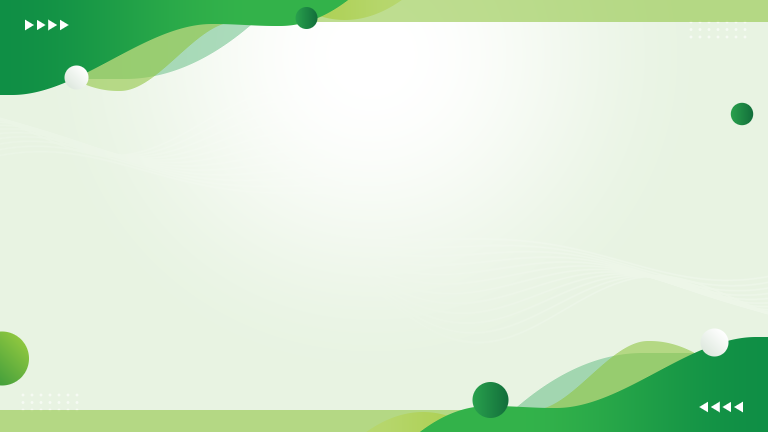
This background is drawn by a WebGL 1 fragment shader. Its source:

```glsl
precision highp float;
// Pale green backdrop with a soft white glow, flowing green corner waves and small ornaments.
// Two opposite corners share one motif: the lower half is the upper half turned by 180 degrees.
// Waves are height curves, translucent leaves hang below them, contours are layered sines.

uniform vec2 u_resolution;

// Layout units: the canvas is 768 units wide, y runs downward.
const float LAYOUT_WIDTH = 768.0;
const vec2 GLOW_CENTER = vec2(372.0, 55.0);
const vec2 GLOW_RADIUS = vec2(345.0, 335.0);
const float CONTOUR_COUNT = 12.0;
const float CONTOUR_ALPHA = 0.22;
const vec2 DOT_PITCH = vec2(9.0, 7.5);
const vec2 DOT_ORIGIN = vec2(691.0, 22.0);
const vec2 ARROW_ORIGIN = vec2(25.0, 25.0);
const float ARROW_PITCH = 11.6;
const float ARROW_LENGTH = 9.0;

const vec3 WHITE = vec3(1.0);
const vec3 MINT = vec3(0.908, 0.953, 0.886);
const vec3 DEEP_GREEN = vec3(0.06, 0.56, 0.27);
const vec3 BRIGHT_GREEN = vec3(0.20, 0.70, 0.29);
const vec3 BALL_DARK = vec3(0.07, 0.43, 0.23);
const vec3 BALL_LIGHT = vec3(0.16, 0.63, 0.30);
const vec3 LIME = vec3(0.56, 0.78, 0.25);
const vec3 LIME_SHADE = vec3(0.22, 0.60, 0.23);
const vec3 PEARL_SHADE = vec3(0.87, 0.91, 0.87);
const vec3 LEAF_LIME = vec3(0.56, 0.77, 0.25);
const vec3 LEAF_TEAL = vec3(0.34, 0.72, 0.48);
const vec3 YELLOW = vec3(0.86, 0.89, 0.48);
const vec3 PALE_YELLOW = vec3(0.93, 0.94, 0.68);

float pixel; // size of one pixel in layout units

// Antialiased coverage, positive distance is inside.
float cover(float d) {
  return clamp(d / pixel + 0.5, 0.0, 1.0);
}

// Lower edges of the wave and of the shapes tucked behind it.
float waveEdge(float x) {
  float tail = max(x - 280.0, 0.0);
  return 95.0 - 71.0 * smoothstep(12.0, 212.0, x)
       + 2.0 * smoothstep(215.0, 275.0, x) - 0.0056 * tail * tail;
}

float limeLeafEdge(float x) {
  float rise = max(118.0 - x, 0.0);
  return 91.0 - 69.0 * smoothstep(120.0, 235.0, x) - 0.006 * rise * rise;
}

float tealLeafEdge(float x) {
  float fall = max(x - 125.0, 0.0);
  return 79.0 - 0.0034 * fall * fall;
}

float yellowEdge(float x) {
  return 20.0 - 0.0062 * (x - 345.0) * (x - 345.0);
}

// Bundle of fine wavy lines, fading toward the left.
float contours(vec2 p) {
  float sum = 0.0;
  for (float i = 0.0; i < CONTOUR_COUNT; i++) {
    float k = i / CONTOUR_COUNT;
    float y = 295.0 - 50.0 * k + (38.0 - 30.0 * k) * sin(0.017 * p.x + 1.6 * k)
            + 22.0 * sin(0.009 * p.x + 2.5 - k);
    sum += 1.0 - smoothstep(0.0, 0.7 + pixel, abs(p.y - y));
  }
  return min(sum, 1.0) * smoothstep(330.0, 640.0, p.x);
}

// Row of four triangles pointing right.
float arrows(vec2 p) {
  p -= ARROW_ORIGIN;
  float cell = clamp(floor(p.x / ARROW_PITCH), 0.0, 3.0);
  float x = p.x - cell * ARROW_PITCH;
  float slant = (0.6 * (ARROW_LENGTH - x) - abs(p.y)) * 0.86;
  return cover(min(x, slant));
}

// Grid of seven by three dots.
float dotGrid(vec2 p) {
  p -= DOT_ORIGIN;
  vec2 cell = clamp(floor(p / DOT_PITCH + 0.5), vec2(0.0), vec2(6.0, 2.0));
  return cover(1.4 - length(p - cell * DOT_PITCH));
}

// Disc shaded from one colour to another along a direction.
void ball(inout vec3 color, vec2 p, vec2 center, float radius, vec2 dir, vec3 from, vec3 to) {
  vec2 d = p - center;
  vec3 shade = mix(from, to, clamp(0.5 + 0.5 * dot(d, dir) / radius, 0.0, 1.0));
  color = mix(color, shade, cover(radius - length(d)));
}

void main() {
  pixel = LAYOUT_WIDTH / u_resolution.x;
  vec2 size = u_resolution * pixel;
  vec2 p = vec2(gl_FragCoord.x, u_resolution.y - gl_FragCoord.y) * pixel;
  vec2 q = p.y < 0.5 * size.y ? p : size - p; // shared corner frame

  // Backdrop
  vec3 color = mix(WHITE, MINT, smoothstep(0.05, 1.0, length((p - GLOW_CENTER) / GLOW_RADIUS)));
  color = mix(color, WHITE, CONTOUR_ALPHA * (contours(p) + 0.6 * contours(size - p)));
  color = mix(color, WHITE, 0.6 * dotGrid(q));

  // Waves and leaves
  color = mix(color, mix(YELLOW, PALE_YELLOW, smoothstep(320.0, 400.0, q.x)), cover(yellowEdge(q.x) - q.y));
  color = mix(color, LEAF_TEAL, 0.48 * cover(tealLeafEdge(q.x) - q.y));
  color = mix(color, LEAF_LIME, 0.58 * cover(limeLeafEdge(q.x) - q.y));
  color = mix(color, mix(DEEP_GREEN, BRIGHT_GREEN, smoothstep(0.0, 260.0, q.x)), cover(waveEdge(q.x) - q.y));
  color = mix(color, WHITE, arrows(q));

  // Balls
  vec2 diagonal = vec2(0.7, -0.7);
  ball(color, p, vec2(76.5, 77.5), 12.0, -diagonal, WHITE, PEARL_SHADE);
  ball(color, p, vec2(714.5, 342.5), 14.0, -diagonal, WHITE, PEARL_SHADE);
  ball(color, p, vec2(306.5, 18.0), 11.0, vec2(1.0, 0.0), BALL_LIGHT, BALL_DARK);
  ball(color, p, vec2(742.0, 114.0), 11.2, vec2(1.0, 0.0), BALL_LIGHT, BALL_DARK);
  ball(color, p, vec2(490.5, 400.0), 18.0, vec2(1.0, 0.0), BALL_LIGHT, BALL_DARK);
  ball(color, p, vec2(2.0, 358.5), 27.0, diagonal, LIME_SHADE, LIME);

  gl_FragColor = vec4(color, 1.0);
}
```
